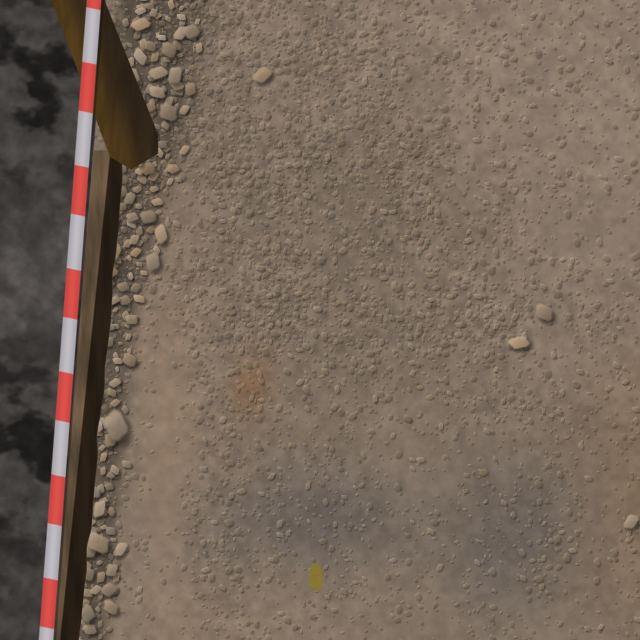
Give the GLSL for this texture, as a Shadertoy shader.

```glsl
// Gravel path seen from above, with a timber edge, a post, dark mud and a striped barrier tape.
const vec3 SOIL = vec3(.525, .462, .402);
const vec3 LANE = vec3(.585, .495, .415);
const vec3 DAMP = vec3(.405, .37, .345);
const vec3 CLAY = vec3(.49, .405, .325);
const vec3 RUST = vec3(.51, .365, .255);
const vec3 STONE = vec3(.61, .555, .485);
const vec3 MUD = vec3(.285, .27, .26);
const vec3 TIMBER = vec3(.39, .32, .245);
const vec3 DARK_WOOD = vec3(.15, .115, .08);
const vec3 POST_LIT = vec3(.3, .22, .1);
const vec3 TAPE_WHITE = vec3(.735, .72, .745);
const vec3 TAPE_RED = vec3(.85, .31, .29);
const vec3 LEAF = vec3(.53, .46, .17);
const vec2 LIGHT = vec2(-.6, .8);
const float TAPE_PERIOD = .1612;
const float TAPE_HALF = .0115;

float soft; // edge softness in canvas units

vec2 hash2(vec2 p) {
    vec3 q = fract(p.xyx * vec3(.1031, .103, .0973));
    q += dot(q, q.yzx + 33.33);
    return fract((q.xx + q.yz) * q.zy);
}

float noise(vec2 p) {
    vec2 i = floor(p), f = fract(p);
    f = f * f * (3. - 2. * f);
    return mix(mix(hash2(i).x, hash2(i + vec2(1, 0)).x, f.x),
               mix(hash2(i + vec2(0, 1)).x, hash2(i + 1.).x, f.x), f.y);
}

float fbm(vec2 p) {
    float sum = 0., amp = .5;
    for (int i = 0; i < 4; i++) {
        sum += amp * noise(p);
        p = mat2(1.6, 1.2, -1.2, 1.6) * p + 7.3;
        amp *= .5;
    }
    return sum;
}

float fill(float d) { return 1. - smoothstep(-soft, soft, d); }

// Soft elliptical spot, 1 at the centre
float spot(vec2 p, float x, float y, float rx, float ry) {
    vec2 q = (p - vec2(x, y)) / vec2(rx, ry);
    return exp(-dot(q, q));
}

float timberEdge(float y) { return .125 + .09 * y; }

// Chance of coarse rubble along the timber
float rubble(vec2 p) {
    float e = p.x - timberEdge(p.y);
    float width = mix(.045, .115, smoothstep(.45, .95, p.y));
    return .85 * (1. - smoothstep(width * .6, width * 1.25, e)) * smoothstep(-.05, -.01, e);
}

// Chance of fine gravel on the path
float gravel(vec2 p) {
    float c = .16 + .62 * spot(p, .49, .62, .25, .27) + .35 * rubble(p);
    c += .35 * spot(p, .82, .5, .12, .1) + .4 * spot(p, .34, .18, .05, .13);
    c += .3 * spot(p, .42, .93, .22, .12) - .25 * spot(p, .265, .35, .04, .25);
    return c * (.55 + .9 * noise(p * 14.));
}

// Angular stone with a lit side and a shadow to the lower right
void stone(inout vec3 col, vec2 q, float r, vec2 seed, float strength) {
    float a = seed.x * 6.283, c = cos(a), s = sin(a);
    mat2 turn = mat2(c, s, -s, c);
    vec2 squash = vec2(1., 1.2 + .5 * seed.y);
    vec2 w = turn * q * squash, v = turn * (q + LIGHT * r * .45) * squash;
    float shape = max(length(w), max(abs(w.x + .4 * w.y), abs(w.y - .25 * w.x)) * 1.12) - r;
    float shade = .88 + .25 * seed.y + .2 * clamp(dot(q, LIGHT) / r, -1., 1.);
    float blur = max(soft, r * .18);
    col *= 1. - .48 * strength * (1. - smoothstep(-r * .4, r * .35, length(v) - r));
    vec3 tint = STONE * mix(vec3(1), vec3(1.03, .96, .87), seed.x);
    col = mix(col, tint * shade, strength * (1. - smoothstep(-blur, blur, shape)));
}

void scatter(inout vec3 col, vec2 p, float scale, bool coarse, float strength) {
    for (int n = 0; n < 9; n++) {
        vec2 cell = floor(p * scale) + vec2(n % 3, n / 3) - 1.;
        vec2 h = hash2(cell + scale), k = hash2(cell + scale * 3.7);
        vec2 centre = (cell + .15 + .7 * h) / scale;
        float chance = coarse ? rubble(centre) : gravel(centre);
        if (k.x < chance) stone(col, p - centre, (.24 + .26 * k.y) / scale, h.yx, strength);
    }
}

vec3 ground(vec2 p) {
    vec2 w = p + .05 * (vec2(fbm(p * 9.), fbm(p * 9. + 31.)) - .48);
    vec3 col = SOIL * mix(.97, 1.04, smoothstep(1.2, 1.7, p.x + p.y));
    col = mix(col, LANE, .8 * spot(w, .265, .33, .055, .3));
    col = mix(col, LANE, .35 * spot(w, .3, .02, .25, .07));
    col = mix(col, CLAY, .75 * spot(w, .99, .22, .1, .22));
    col = mix(col, DAMP, .9 * spot(w, .49, .185, .16, .085));
    col = mix(col, DAMP, .8 * spot(w, .8, .16, .11, .12));
    col *= 1. - .06 * spot(w, .5, .62, .22, .25);
    col = mix(col, RUST, .65 * spot(w, .39, .395, .032, .055));
    float rough = .18 + .4 * clamp(gravel(p), 0., 1.);
    col *= 1. + rough * (fbm(p * 75.) - .47) + .1 * (fbm(p * 12.) - .47);
    col *= 1. - .32 * rubble(p);
    scatter(col, p, 125., false, .45);
    scatter(col, p, 68., false, .5);
    scatter(col, p, 48., true, .75);
    scatter(col, p, 31., true, .85);
    // Lone stones: centre and radius
    vec3 lone[6] = vec3[6](vec3(.85, .512, .016), vec3(.811, .465, .017), vec3(.986, .185, .014),
        vec3(.41, .883, .016), vec3(.181, .335, .025), vec3(.153, .152, .021));
    for (int i = 0; i < 6; i++) stone(col, p - lone[i].xy, lone[i].z, hash2(lone[i].xy * 91.), .85);
    return mix(col, LEAF, .85 * smoothstep(.35, .6, spot(w, .488, .09, .018, .024)));
}

vec3 mud(vec2 p) {
    float churned = .25 + spot(p, .04, .87, .15, .13) + spot(p, .03, .3, .12, .13);
    vec3 col = MUD * (.94 + .5 * (fbm(p * 55.) - .47));
    col *= 1. - .55 * min(churned, 1.) * smoothstep(.45, .62, fbm(p * vec2(16, 22) + 4.));
    return col * (1. + .25 * spot(p, .05, .58, .12, .14));
}

void mainImage(out vec4 fragColor, in vec2 fragCoord) {
    vec2 p = fragCoord / iResolution.xy;
    soft = max(.0015, .8 / iResolution.y);
    float grain = fbm(p * vec2(90, 14));
    vec3 col = mix(ground(p), mud(p), fill(p.x - .085 - .08 * p.y));
    // Timber: pale top face and dark side
    float end = max(p.x - timberEdge(p.y) - .007 * (noise(p * 28.) - .5), p.y - .765);
    col = mix(col, TIMBER * (.7 + .6 * grain), fill(max(end, .083 + .083 * p.y - p.x)));
    col = mix(col, DARK_WOOD * (.75 + .5 * grain), fill(max(end, .094 + .103 * p.y - p.x)));
    // Leaning post
    float drop = 1. - p.y, inset = p.x - .08 - .375 * drop;
    float post = max(max(-inset, p.x - .163 - .4 * drop), p.x - .247);
    post = max(post, .735 + .6 * abs(p.x - .205) - p.y);
    vec3 wood = mix(POST_LIT, DARK_WOOD * 1.2, smoothstep(0., .075, inset));
    col = mix(col, wood * (.75 + .5 * grain), fill(post));
    // Striped tape
    float across = p.x - .072 - .075 * p.y;
    float stripe = abs(fract((p.y + .2 * across - .0573) / TAPE_PERIOD + .5) - .5) - .236;
    vec3 tape = mix(TAPE_WHITE, TAPE_RED, fill(stripe * TAPE_PERIOD));
    tape *= 1.02 - .12 * smoothstep(0., TAPE_HALF, abs(across));
    col *= 1. - .3 * fill(abs(across - .004) - TAPE_HALF);
    col = mix(col, tape, fill(abs(across) - TAPE_HALF));
    fragColor = vec4(col, 1);
}
```
